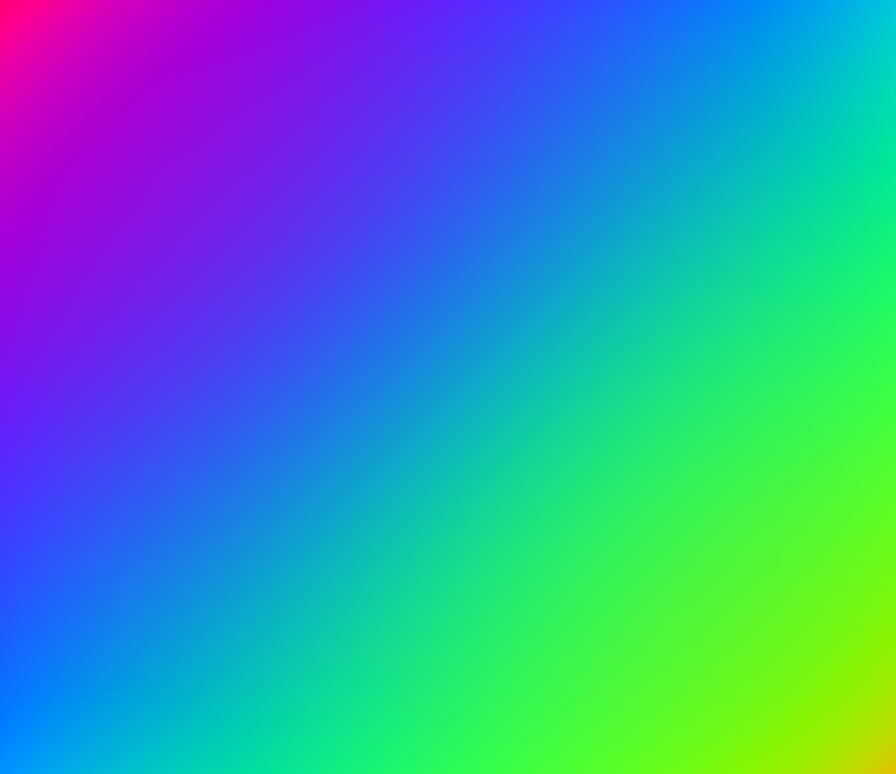
Write a Shadertoy shader that draws this background.

```glsl
// Diagonal rainbow wash from pink to yellow, gently bowed and more vivid at the corners.

#define CENTER_HUE 194.0            // hue angle at the middle, in degrees
#define HUE_AXIS vec2(0.535, -0.465) // share of the hue sweep along x and y
#define SWEEP vec3(178.0, -72.0, 27.0) // sweep in degrees: constant, r^2, r^4
#define CHROMA_CENTER 0.45
#define CHROMA_GAIN 0.05            // extra colour strength, scaled by r^4

// Three cosines a third of a turn apart, around mid grey.
vec3 cosineHue(float degreesHue, float chroma) {
    vec3 phase = radians(degreesHue - vec3(0.0, 120.0, 240.0));
    return 0.5 + chroma * cos(phase);
}

void mainImage(out vec4 fragColor, in vec2 fragCoord) {
    // Canvas coordinates from -1 to 1 on both axes
    vec2 p = 2.0 * fragCoord / iResolution.xy - 1.0;
    float r2 = dot(p, p);
    float r4 = r2 * r2;

    // Radial change of the sweep bends the diagonal bands
    float sweep = dot(SWEEP, vec3(1.0, r2, r4));
    float hue = CENTER_HUE - sweep * dot(p, HUE_AXIS);

    // Stronger colour towards the corners
    float chroma = CHROMA_CENTER + CHROMA_GAIN * r4;
    fragColor = vec4(clamp(cosineHue(hue, chroma), 0.0, 1.0), 1.0);
}
```
